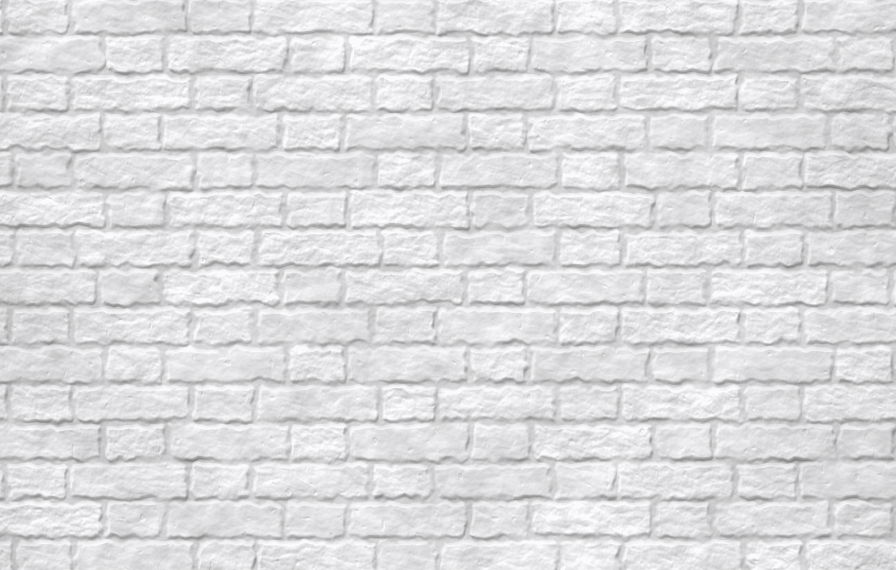
A Shadertoy shader for this texture:

```glsl
// White painted brick wall: alternating long and short bricks with rough, chipped faces.
#define ROWS 14.7        // courses over the canvas height
#define ROW_SHIFT 0.08   // part of the top course that is cut off
#define PERIOD 4.708     // one long plus one short brick, in course heights
#define LONG_BRICK 3.12  // long brick with its joint
#define FIRST_JOINT 1.86 // left end of the first long brick
#define GAP 0.045        // half the mortar width
#define CORNER 0.09      // corner radius
#define ROUGHNESS 1.0    // strength of the surface relief
#define LIGHT_GAIN 0.021 // brightness change per unit of slope
#define BRICK_TONE 0.897
#define MORTAR_TONE 0.83
#define LIGHT_DIR vec2(0.33, 0.94)

vec2 hash2(vec2 p) {
    vec3 q = fract(p.xyx * vec3(0.1031, 0.1030, 0.0973));
    q += dot(q, q.yzx + 33.33);
    return fract((q.xx + q.yz) * q.zy);
}

float gradientDot(vec2 cell, vec2 offset, vec2 f) {
    float angle = 6.2832 * hash2(cell + offset).x;
    return dot(vec2(cos(angle), sin(angle)), f - offset);
}

float gradientNoise(vec2 p) {
    vec2 i = floor(p), f = fract(p);
    vec2 u = f * f * f * (f * (f * 6.0 - 15.0) + 10.0);
    float low = mix(gradientDot(i, vec2(0, 0), f), gradientDot(i, vec2(1, 0), f), u.x);
    float high = mix(gradientDot(i, vec2(0, 1), f), gradientDot(i, vec2(1, 1), f), u.x);
    return mix(low, high, u.y);
}

// Signed distance to the nearest brick in x, its random value in y.
vec2 brickAt(vec2 p) {
    float row = floor(p.y);
    float rowJitter = 0.2 * (hash2(vec2(row, 7.0)).x - 0.5);
    float x = p.x - FIRST_JOINT - 0.5 * PERIOD * mod(row, 2.0) - rowJitter;
    float pair = floor(x / PERIOD);
    x -= pair * PERIOD;
    float joint = LONG_BRICK + 0.16 * (hash2(vec2(pair, row)).x - 0.5);
    float isShort = step(joint, x);
    vec2 span = mix(vec2(0.0, joint), vec2(joint, PERIOD), isShort);
    vec2 rnd = hash2(vec2(2.0 * pair + isShort, row) + 11.0);

    vec2 local = vec2(x - 0.5 * (span.x + span.y), fract(p.y) - 0.5);
    local.y += 0.03 * (rnd.y - 0.5) * local.x;
    vec2 q = abs(local) - vec2(0.5 * (span.y - span.x), 0.5) + GAP + CORNER + 0.03 * rnd.y;
    return vec2(length(max(q, 0.0)) + min(max(q.x, q.y), 0.0) - CORNER, rnd.x);
}

// Height in x, brick coverage in y, random value of the brick in z.
vec3 relief(vec2 p) {
    // Ragged outlines, with joints that are partly filled with paint
    vec2 wobble = 0.09 * vec2(gradientNoise(p * 1.7), gradientNoise(p * 1.7 + 40.0));
    wobble += 0.045 * vec2(gradientNoise(p * 5.0 + 17.0), gradientNoise(p * 5.0 + 63.0));
    vec2 brick = brickAt(p + wobble);
    float chipped = 0.09 * gradientNoise(p * 3.5 + 31.0);
    float body = smoothstep(0.04, -0.09, brick.x + chipped);
    float depth = 0.55 + 0.9 * gradientNoise(p * 1.3 + 90.0);

    // Chiselled ledges, flakes, grain and sparse pits
    vec2 face = p + 50.0 * brick.y;
    float rough = mix(0.55, 1.3, brick.y);
    float ledges = abs(gradientNoise(face * vec2(1.3, 3.4) + 0.6 * gradientNoise(face * 2.0)));
    float lumps = gradientNoise(face * vec2(2.6, 4.2) + 9.0);
    float flakes = smoothstep(-0.07, 0.07, gradientNoise(face * vec2(1.5, 2.6) + 0.15 * lumps + 27.0));
    float grain = 0.17 * gradientNoise(p * 7.0) + 0.09 * gradientNoise(p * 13.0 + 5.0);
    float pits = smoothstep(0.40, 0.54, gradientNoise(p * 4.5 + 70.0));
    float surface = rough * (0.42 * ledges + 0.26 * lumps + 0.11 * flakes) - 0.22 * pits;
    float height = body * (max(depth, 0.15) + ROUGHNESS * surface);
    return vec3(height + ROUGHNESS * grain * mix(0.7, rough, body), body, brick.y);
}

void mainImage(out vec4 fragColor, in vec2 fragCoord) {
    // Course units, y running down from the top
    vec2 uv = fragCoord / iResolution.xy;
    vec2 p = vec2(fragCoord.x, iResolution.y - fragCoord.y) / iResolution.y * ROWS;
    p.y += ROW_SHIFT;

    // Slope towards the light and the broken shadow cast into the joints
    vec3 here = relief(p);
    vec2 stepDir = 0.028 * LIGHT_DIR;
    float slope = (relief(p + stepDir).x - relief(p - stepDir).x) / 0.056;
    float shadow = max(relief(p - 0.09 * LIGHT_DIR).y - here.y, 0.0);
    shadow *= smoothstep(-0.25, 0.4, gradientNoise(p * vec2(1.1, 2.0) + 55.0));

    // Paint tone with slow variation over the wall
    float tone = mix(MORTAR_TONE, BRICK_TONE + 0.03 * (here.z - 0.5), here.y);
    tone += 0.05 * gradientNoise(p * 0.3) + 0.04 * gradientNoise(p * 1.1 + 3.0);
    tone += 0.05 * gradientNoise(p * 3.2 + 21.0);
    tone -= 0.04 * pow(abs(2.0 * uv.x - 1.0), 4.0);

    // Shading
    tone += LIGHT_GAIN * clamp(slope, -9.0, 4.0) - 0.13 * shadow;
    vec3 color = clamp(tone, 0.3, 0.985) * vec3(0.998, 0.997, 1.004);
    fragColor = vec4(color, 1.0);
}
```
